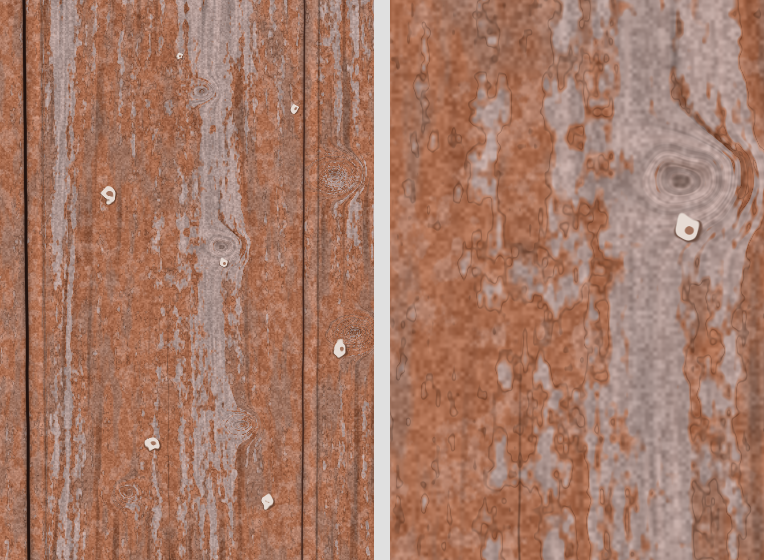
Left, the full canvas; right, a detail of the centre.
Give the GLSL for this texture, as a Shadertoy shader.

```glsl
// Weathered planks under worn red-brown paint: stretched noise follows a grain
// coordinate that arches along the heart and bends round knots; thresholded
// wear bares grey wood, then joints, beads and small chips are laid on top.

const vec3 PAINT = vec3(0.675, 0.430, 0.312);
const vec3 PAINT_DARK = vec3(0.565, 0.345, 0.245);
const vec3 DUST = vec3(0.725, 0.535, 0.455);
const vec3 GRIME = vec3(0.585, 0.450, 0.395);
const vec3 BARE_WOOD = vec3(0.685, 0.605, 0.590);
const vec3 CHIP_WHITE = vec3(0.90, 0.86, 0.83);
const vec3 GAP = vec3(0.13, 0.07, 0.055);

float hash(vec2 p) {
    vec3 q = fract(p.xyx * 0.1031);
    q += dot(q, q.yzx + 33.33);
    return fract((q.x + q.y) * q.z);
}

float noise(vec2 p) {
    vec2 i = floor(p), f = fract(p);
    f = f * f * (3.0 - 2.0 * f);
    return mix(mix(hash(i), hash(i + vec2(1, 0)), f.x),
               mix(hash(i + vec2(0, 1)), hash(i + vec2(1, 1)), f.x), f.y);
}

float fbm(vec2 p) {
    float sum = 0.0, amp = 0.53;
    for (int i = 0; i < 4; i++) {
        sum += amp * noise(p);
        p = p * 2.03 + 17.3;
        amp *= 0.5;
    }
    return sum;
}

float bell(float x, float width) {
    return exp(-x * x / (width * width));
}

// Antialiased line of the given half width
float line(float d, float halfWidth, float blur) {
    return 1.0 - smoothstep(halfWidth - blur, halfWidth + blur, abs(d));
}

vec2 knotCentre(float i) {
    return vec2(0.22 + 0.44 * fract(0.02 + 0.46 * i),
                0.12 + 0.14 * i + 0.05 * (hash(vec2(i, 4.0)) - 0.5));
}

// Broad worn streaks along the boards, broken up by slow noise
float wearField(vec2 p, float onMiddle, float onRight) {
    float streaks = 0.42 * bell(p.x - 0.115, 0.026) + 0.40 * bell(p.x - 0.39, 0.05)
                  + 0.16 * bell(p.x - 0.29, 0.05);
    float top = 0.20 * smoothstep(0.7, 1.0, p.y);
    float patches = fbm(p * vec2(14.0, 5.0) + 3.0);
    float wear = onMiddle * (streaks + top) + onRight * (0.18 * bell(p.x - 0.625, 0.04) + top);
    return 0.10 + wear * (0.35 + 1.3 * patches) + 0.35 * (patches - 0.5);
}

// White flake with a dark lower rim and a brown patch left inside
vec3 addChip(vec3 col, vec2 d, float radius, float blur) {
    float wobble = 0.8 * radius * (noise(d * 1.3 / radius + radius * 9e3) - 0.5);
    float r = length(d * vec2(1.15, 0.9)) + wobble;
    float rim = length(d + vec2(-0.1, 0.25) * radius) + wobble;
    float core = length(d - vec2(0.2, -0.1) * radius) + wobble;
    col = mix(col, PAINT_DARK * 0.6, 0.7 * (1.0 - smoothstep(radius - blur, radius + 2.0 * blur, rim)));
    col = mix(col, CHIP_WHITE, 1.0 - smoothstep(radius - blur, radius + blur, r));
    return mix(col, PAINT_DARK, 0.8 * line(core, radius * 0.3, blur));
}

void mainImage(out vec4 fragColor, in vec2 fragCoord) {
    vec2 p = fragCoord / iResolution.y;
    float blur = max(0.7 / iResolution.y, 0.0007);

    // Joints lean slightly; each has a bead on its right
    float wander = 0.0014 * (noise(vec2(p.y * 30.0, 2.0)) - 0.5);
    float gapL = p.x - (0.052 - 0.009 * p.y) + wander;
    float gapR = p.x - (0.540 + 0.004 * p.y) + wander;
    float beadL = gapL - 0.031, beadR = gapR - 0.026;
    float onRight = smoothstep(-0.002, 0.004, beadR);
    float onMiddle = smoothstep(-0.004, 0.006, beadL) * step(gapR, 0.0);
    float board = step(0.0, gapL) + step(0.0, gapR);

    // Grain coordinate with tall arches, bent by knots
    float sway = 0.007 * (noise(p * vec2(9.0, 5.0)) - 0.5);
    float heart = p.x - 0.303 + sway;
    float grain = mix(p.x + sway, sqrt(heart * heart + 0.0003) + 0.025 * p.y, onMiddle);
    float knotCore = 0.0, knotWear = 0.0;
    for (float i = 0.0; i < 6.0; i++) {
        vec2 d = p - knotCentre(i);
        float size = mix(0.014, 0.025, hash(vec2(i, 9.0)));
        float r = length(d * vec2(1.0, 1.3)) + 0.006 * (noise(p * 70.0) - 0.5);
        grain = mix(grain, r * 1.3, bell(r, size * 1.5));
        knotCore += line(r - size * 0.55, size * 0.13, size * 0.12) * smoothstep(-0.4, 1.0, d.y / size);
        knotCore += 0.7 * bell(r, size * 0.3);
        knotWear += bell(length(d + vec2(0.0, size * 0.5)), size * 1.2);
    }

    // Ridges, flecks and grit
    vec2 along = vec2(grain + board * 3.7, p.y);
    float ridge = noise(along * vec2(135.0, 5.0));
    float fibre = noise(along * vec2(290.0, 16.0));
    float fleck = 0.6 * noise(along * vec2(190.0, 65.0)) + 0.4 * noise(p * vec2(330.0, 190.0));
    float grit = noise(p * 410.0) - 0.5;
    float blotch = fbm(p * vec2(45.0, 30.0));

    // Paint, dust and grime
    vec3 col = mix(PAINT_DARK, PAINT, smoothstep(0.05, 0.65, 0.35 * ridge + 0.3 * fibre + 0.4 * blotch));
    float smoothSide = max(onMiddle * smoothstep(0.43, 0.47, p.x), 1.0 - max(onMiddle, onRight));
    float dust = fbm(p * vec2(95.0, 75.0) + 8.0) + 0.08 * smoothSide;
    col = mix(col, DUST, 0.75 * smoothstep(0.50, 0.72, dust));
    float grime = fbm(along * vec2(60.0, 14.0) + 21.0);
    col = mix(col, GRIME, 0.65 * smoothstep(0.46, 0.68, grime));

    // Bare wood where wear beats the paint
    float wear = wearField(p, onMiddle, onRight) + 0.32 * knotWear;
    float bare = wear + 0.6 * (ridge - 0.5) + 0.75 * (fleck - 0.5);
    vec3 wood = BARE_WOOD * (0.88 + 0.22 * fibre);
    col = mix(col, wood, 0.92 * smoothstep(0.40, 0.60, bare));
    col *= 1.0 - 0.16 * line(bare - 0.38, 0.03, 0.03);
    col *= 1.0 - 0.16 * smoothstep(0.35, 0.1, ridge) * (1.0 - smoothSide);
    col = mix(col, PAINT_DARK * 0.55, 0.65 * min(knotCore, 1.0) * (0.5 + 0.5 * fleck));
    col += 0.13 * grit + 0.07 * (noise(p * 190.0) - 0.5);

    // Heart crack
    float crack = line(heart + 0.002 * noise(vec2(p.y * 40.0, 5.0)), 0.0006, blur);
    col *= 1.0 - 0.4 * crack * smoothstep(0.5, 0.35, p.y) * noise(vec2(p.y * 18.0, 1.0));

    // Chips
    for (float i = 0.0; i < 7.0; i++) {
        vec2 centre = vec2(0.10 + 0.54 * fract(0.7 + 0.618 * i), (i + 0.25 + 0.5 * hash(vec2(i, 6.0))) / 7.0);
        float radius = mix(0.005, 0.013, pow(hash(vec2(i, 2.0)), 3.0));
        col = addChip(col, p - centre, radius, blur);
    }

    // Bead edges and open joints
    col *= 1.0 - 0.20 * bell(beadL, 0.003) - 0.30 * bell(beadR, 0.0018);
    col *= 1.0 + 0.07 * bell(beadL + 0.008, 0.005) + 0.07 * bell(beadR + 0.008, 0.006);
    col *= 1.0 - 0.3 * bell(gapL, 0.006) - 0.2 * bell(gapR, 0.004);
    col = mix(col, GAP, line(gapL, 0.0026, blur));
    col = mix(col, GAP * 1.7, 0.9 * line(gapR, 0.0013, blur));
    fragColor = vec4(clamp(col, 0.0, 1.0), 1.0);
}
```
